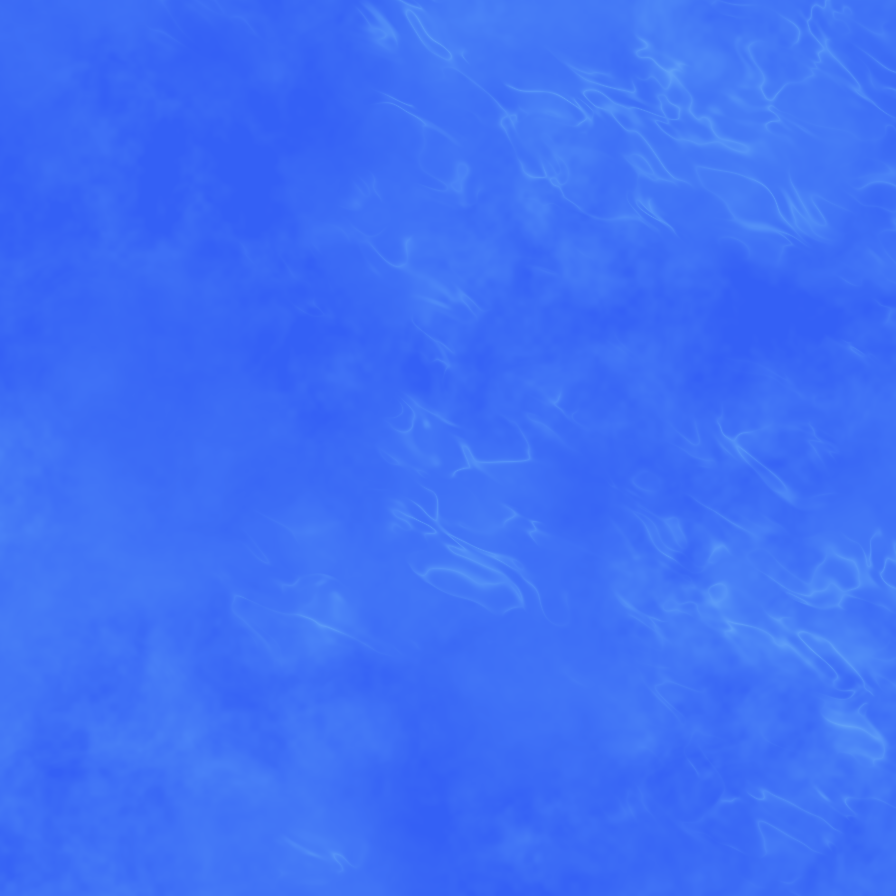
A Shadertoy shader for this texture:

```glsl
const vec3 DEEP_BLUE  = vec3(0.213, 0.388, 0.960);
const vec3 LIGHT_BLUE = vec3(0.310, 0.540, 0.970);
const vec3 GLINT_BLUE = vec3(0.430, 0.690, 0.975);

const float BASE_TONE    = 0.25;
const float CLOUD_SCALE  = 3.6;
const float CLOUD_GAIN   = 0.95;
const float MOTTLE_SCALE = 17.0;
const float MOTTLE_GAIN  = 0.75;
const float GRAIN_SCALE  = 95.0;
const float GRAIN_GAIN   = 0.14;
const float GLINT_SCALE  = 30.0;
const float GLINT_GAIN   = 0.75;
const vec2  GLINT_DIR    = vec2(0.85, -0.527);

float hash(vec2 p) {
    vec3 q = fract(vec3(p.xyx) * 0.1031);
    q += dot(q, q.yzx + 33.33);
    return fract((q.x + q.y) * q.z);
}

float noise(vec2 p) {
    vec2 cell = floor(p);
    vec2 f = fract(p);
    f = f * f * f * (f * (f * 6.0 - 15.0) + 10.0);
    float low  = mix(hash(cell), hash(cell + vec2(1.0, 0.0)), f.x);
    float high = mix(hash(cell + vec2(0.0, 1.0)), hash(cell + vec2(1.0)), f.x);
    return mix(low, high, f.y);
}

// Normalised sum of rotated octaves
float fbm(vec2 p, int octaves) {
    float sum = 0.0, weight = 0.5, total = 0.0;
    for (int i = 0; i < octaves; i++) {
        sum += weight * noise(p);
        total += weight;
        weight *= 0.55;
        p = mat2(1.6, 1.2, -1.2, 1.6) * p + 17.3;
    }
    return sum / total;
}

// Thin crinkled highlights, stretched along GLINT_DIR
float crinkles(vec2 p) {
    vec2 q = vec2(dot(p, GLINT_DIR), dot(p, vec2(-GLINT_DIR.y, GLINT_DIR.x)));
    q *= GLINT_SCALE * vec2(0.75, 1.6);
    q += 1.8 * (vec2(noise(q * 0.6 + 5.0), noise(q * 0.6 + 41.0)) - 0.5);
    float ridge = 1.0 - abs(2.0 * fbm(q + 60.0, 2) - 1.0);
    return pow(ridge, 5.0) * smoothstep(0.3, 0.75, noise(q * 0.7 + 90.0));
}

void mainImage(out vec4 fragColor, in vec2 fragCoord) {
    vec2 p = fragCoord / iResolution.y;
    vec2 warp = vec2(fbm(p * 9.0 + 3.0, 3), fbm(p * 9.0 + 29.0, 3)) - 0.5;
    vec2 w = p + 0.06 * warp;

    // Soft washes, broken mottling and fine grain
    float clouds = fbm(w * CLOUD_SCALE + 11.0, 4) - 0.5;
    float mottle = fbm(w * MOTTLE_SCALE + 53.0, 4) - 0.5;
    float grain  = noise(p * GRAIN_SCALE + 7.0) - 0.5;
    float rough  = mix(0.45, 1.35, smoothstep(0.3, 0.7, fbm(p * 5.0 + 71.0, 2)));

    // Glints gather in patches, mostly towards the upper right
    float lean = 0.30 * (p.x - 0.55) + 0.12 * (p.y - 0.5);
    float patches = smoothstep(0.48, 0.72, fbm(w * 6.0 + 37.0, 3) + lean);
    float glint = patches * crinkles(p);

    float tone = BASE_TONE + CLOUD_GAIN * clouds + 0.35 * lean
               + rough * (MOTTLE_GAIN * mottle + GRAIN_GAIN * grain)
               + 0.12 * patches + GLINT_GAIN * glint;

    vec3 color = mix(DEEP_BLUE, LIGHT_BLUE, clamp(tone, -0.08, 1.0));
    color = mix(color, GLINT_BLUE, clamp(tone - 1.0, 0.0, 1.0));
    fragColor = vec4(color, 1.0);
}
```
